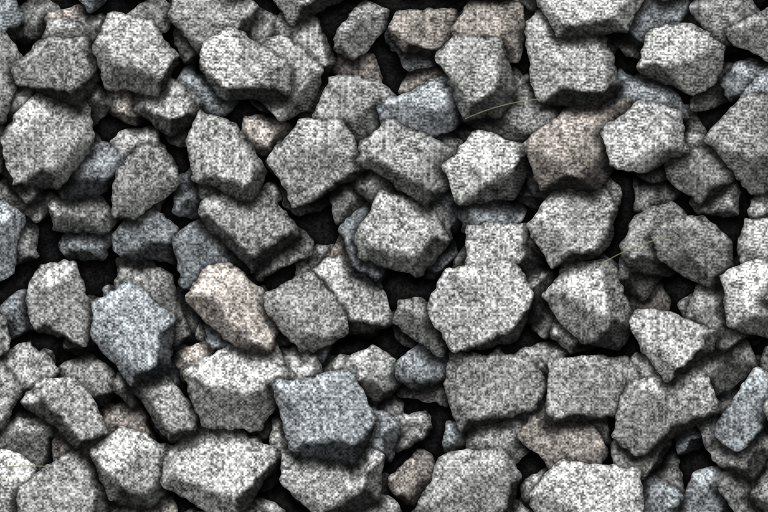
Write a WebGL 2 fragment shader that draws this texture.

```glsl
#version 300 es
precision highp float;
// A heap of crushed granite: three layers of angular stones, painted from the
// bottom up. Each stone is a convex polygon with bevelled facets lit from above;
// it shades whatever lies beneath it, and fine grain covers the whole.
uniform vec2 u_resolution;
out vec4 fragColor;

float hash(vec2 p) {
    return fract(sin(dot(p, vec2(127.1, 311.7))) * 43758.5453);
}

float noise(vec2 p) {
    vec2 cell = floor(p), f = fract(p);
    f = f * f * (3.0 - 2.0 * f);
    return mix(mix(hash(cell), hash(cell + vec2(1, 0)), f.x),
               mix(hash(cell + vec2(0, 1)), hash(cell + vec2(1, 1)), f.x), f.y);
}

float softMin(float a, float b, float k) {
    float h = max(k - abs(a - b), 0.0) / k;
    return min(a, b) - h * h * k * 0.25;
}

float lambert(vec2 slope) {
    return max(dot(normalize(vec3(slope, 1.0)), normalize(vec3(-0.2, 0.6, 0.8))), 0.0);
}

// Paints one stone, centred at the origin of p, over the colour below.
void paintStone(inout vec3 color, vec2 p, vec2 id, float size, float depth, float pixel) {
    float longAxis = size * mix(0.54, 0.74, hash(id + 1.3));
    float shortAxis = longAxis * mix(0.54, 0.86, hash(id + 2.7));
    float turn = (hash(id + 3.1) - 0.5) * 2.0;

    // The tilted top face, then a ring of bevels cut from it
    vec2 tilt = (vec2(hash(id + 4.9), hash(id + 5.3)) - vec2(0.5, 0.42)) * 0.7;
    float height = longAxis * mix(0.15, 0.45, hash(id + 6.1)) - dot(p, tilt);
    float light = lambert(tilt);
    float inside = 1.0, shadowInside = 1.0;
    for (int i = 0; i < 6; i++) {
        vec2 key = id + float(i) * vec2(7.3, 3.9);
        float angle = (float(i) + 0.6 * hash(key + 8.2)) * 1.0472 + turn;
        vec2 normal = vec2(cos(angle), sin(angle));
        float reach = length(vec2(cos(angle - turn) * longAxis, sin(angle - turn) * shortAxis));
        float edge = reach * mix(0.74, 1.02, hash(key + 9.4)) - dot(p, normal);
        inside = softMin(inside, edge, 0.009);
        shadowInside = softMin(shadowInside, edge - 0.009 * normal.y, 0.015);

        float slope = mix(0.4, 1.9, hash(key + 10.6));
        float facet = edge * slope;
        float blend = 0.045 * size;
        float cut = clamp(0.5 + 0.5 * (height - facet) / blend, 0.0, 1.0);
        height = mix(height, facet, cut);
        light = mix(light, lambert(normal * slope), cut);
    }

    // Contact shadow on the stones below
    color *= mix(0.16, 1.0, smoothstep(-0.006, 0.021, -shadowInside));

    // Mostly neutral grey, now and then warm or bluish
    float kind = hash(id + 11.8);
    vec3 tint = kind < 0.1 ? vec3(1.03, 0.99, 0.95)
              : kind > 0.8 ? vec3(0.965, 1.0, 1.02) : vec3(1.0, 1.005, 0.99);
    float albedo = mix(0.66, 0.92, hash(id + 12.5)) * depth;
    float rim = mix(0.7, 1.0, smoothstep(0.0, 0.007, inside));
    vec3 stone = tint * albedo * (0.12 + 0.9 * light) * rim;
    color = mix(color, stone, smoothstep(-pixel, pixel, inside));
}

void main() {
    vec2 uv = gl_FragCoord.xy / u_resolution.y;
    float pixel = 0.6 / u_resolution.y;

    // Chipped, uneven outlines
    vec2 p = uv + 0.012 * (vec2(noise(uv * 19.0), noise(uv * 19.0 + 40.0)) - 0.5)
                + 0.007 * (vec2(noise(uv * 80.0), noise(uv * 80.0 + 90.0)) - 0.5);

    vec3 color = vec3(0.09);
    for (int layer = 0; layer < 3; layer++) {
        float level = float(layer);
        float size = 0.11 + 0.028 * level;
        vec2 grid = p / size + level * vec2(3.37, 5.61);
        for (int j = -1; j <= 1; j++) {
            for (int i = -1; i <= 1; i++) {
                vec2 cell = floor(grid) + vec2(i, j);
                vec2 id = cell + level * 37.0;
                if (hash(id + 0.4) > 1.0 - 0.16 * level) continue;
                vec2 center = cell + 0.5 + 0.5 * (vec2(hash(id + 13.2), hash(id + 14.6)) - 0.5);
                paintStone(color, (grid - center) * size, id, size, 0.86 + 0.07 * level, pixel);
            }
        }
    }

    // Granite: broad mottling, crystals and fine speckle
    float mottle = noise(uv * 38.0) - 0.5;
    float crystal = noise(uv * 140.0 + 11.0) - 0.5;
    float speckle = noise(uv * 310.0 + 23.0) - 0.5;
    color *= 1.0 + 0.25 * mottle + 0.5 * crystal + 0.85 * speckle;

    // A few dry blades of grass
    for (int i = 0; i < 3; i++) {
        vec2 key = vec2(float(i) * 5.7, 61.0);
        vec2 root = vec2(hash(key) * u_resolution.x / u_resolution.y, hash(key + 1.9));
        float angle = (hash(key + 3.3) - 0.5) * 0.9;
        vec2 q = mat2(cos(angle), -sin(angle), sin(angle), cos(angle)) * (uv - root);
        float away = max(abs(q.y + 1.2 * q.x * q.x) - 0.0012, abs(q.x) - 0.08);
        color = mix(color, vec3(0.53, 0.54, 0.42), 0.75 * (1.0 - smoothstep(-pixel, pixel, away)));
    }

    fragColor = vec4(clamp(color, 0.0, 1.0), 1.0);
}
```
